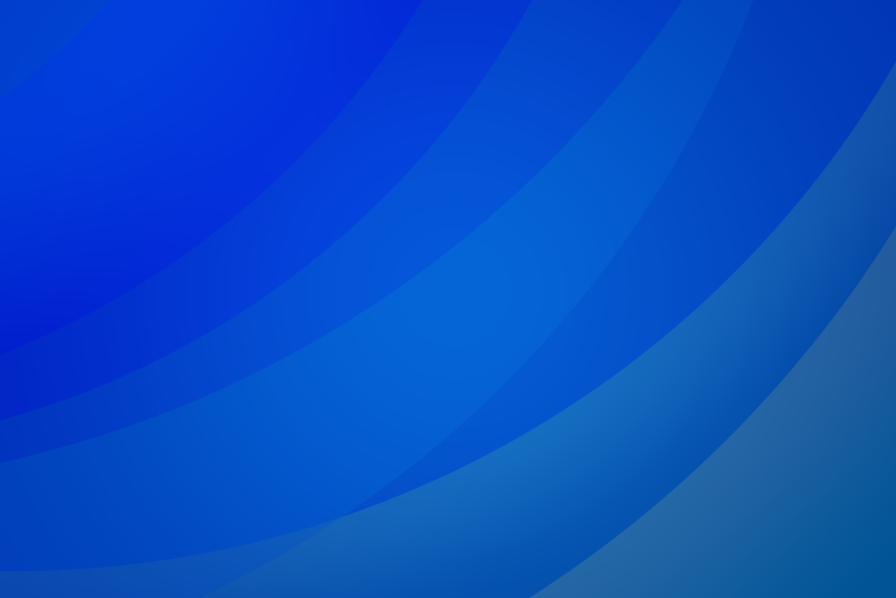
Give the GLSL for this background, as a Shadertoy shader.

```glsl
// Signed distance to a circle: positive outside
float circle(vec2 p, vec2 center, float radius) {
    return length(p - center) - radius;
}

// Smooth coverage of the area beyond an edge
float coverage(float dist, float pixel) {
    return smoothstep(-pixel, pixel, dist);
}

// Colour of a band, fading outward from its inner edge
vec3 bandColor(vec3 inner, vec3 outer, float dist, float width) {
    return mix(inner, outer, smoothstep(0.0, width, dist));
}

// Soft round light
float softGlow(vec2 p, vec2 center, float falloff) {
    vec2 offset = p - center;
    return exp(-falloff * dot(offset, offset));
}

void mainImage(out vec4 fragColor, in vec2 fragCoord) {
    vec2 p = (fragCoord - 0.5 * iResolution.xy) / iResolution.y;
    float pixel = 0.8 / iResolution.y;

    // Arc edges, from the upper left corner outward
    float cornerArc = circle(p, vec2(-1.564, 1.432), 1.367);
    float royalArc  = circle(p, vec2(-1.281, 1.258), 1.452);
    float cobaltArc = circle(p, vec2(-1.135, 1.200), 1.455);
    float azureArc  = circle(p, vec2(-1.152, 1.549), 1.867);
    float crossArc  = circle(p, vec2(-1.189, 1.146), 1.818);
    float steelArc  = circle(p, vec2(-0.725, 1.246), 1.701);
    float tealArc   = circle(p, vec2(-0.918, 1.154), 1.961);

    // Blue bands
    vec3 royal = bandColor(vec3(0.0, 0.200, 0.83), vec3(0.0, 0.065, 0.77), cornerArc, 0.46);
    vec3 color = mix(vec3(0.0, 0.220, 0.79), royal, coverage(cornerArc, pixel));
    color = mix(color, vec3(0.0, 0.115, 0.745), coverage(royalArc, pixel));
    color = mix(color, vec3(0.0, 0.170, 0.720), coverage(cobaltArc, pixel));
    color = mix(color, vec3(0.0, 0.225, 0.710), coverage(azureArc, pixel));

    // Crossing band, still visible through the steel one
    float crossing = coverage(crossArc, pixel);
    color = mix(color, vec3(0.0, 0.190, 0.695), crossing);
    vec3 steel = bandColor(vec3(0.065, 0.285, 0.645), vec3(0.005, 0.230, 0.615), steelArc, 0.22);
    color = mix(color, steel, coverage(steelArc, pixel) * mix(0.6, 1.0, crossing));

    // Muted teal corner
    vec3 teal = bandColor(vec3(0.130, 0.315, 0.585), vec3(0.0, 0.305, 0.570), tealArc, 0.36);
    color = mix(color, teal, coverage(tealArc, pixel));

    // Central light
    color += vec3(0.02, 0.17, 0.13) * softGlow(p, vec2(0.012), 2.5);
    fragColor = vec4(clamp(color, 0.0, 1.0), 1.0);
}
```
